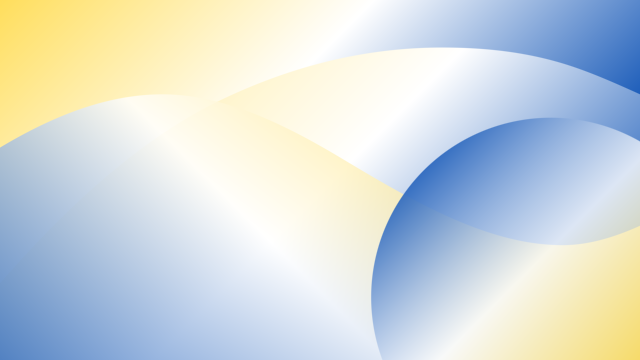
Reproduce this background procedurally as a Shadertoy shader.

```glsl
// Overlapping translucent waves and a large disc over a diagonal gradient.
// Each layer runs from blue or yellow through white to the other colour;
// wave edges are smooth cubic curves and the disc is a distance function.

const vec3 YELLOW = vec3(1.0, 0.87, 0.36);
const vec3 BLUE = vec3(0.12, 0.37, 0.73);

// Three-stop gradient: first colour, white in the middle, last colour
vec3 ramp(float t, float start, float middle, float end, vec3 first, vec3 last) {
    vec3 rising = mix(first, vec3(1.0), clamp((t - start) / (middle - start), 0.0, 1.0));
    return mix(rising, last, clamp((t - middle) / (end - middle), 0.0, 1.0));
}

// Cubic curve between two knots, each holding (x, height, slope)
float curve(float x, vec3 a, vec3 b) {
    float width = b.x - a.x;
    float t = (x - a.x) / width;
    float s = 1.0 - t;
    return s * s * ((1.0 + 2.0 * t) * a.y + t * width * a.z)
         + t * t * ((1.0 + 2.0 * s) * b.y - s * width * b.z);
}

// Height of a wave running through five knots
float wave(float x, vec3 a, vec3 b, vec3 c, vec3 d, vec3 e) {
    if (x < b.x) return curve(x, a, b);
    if (x < c.x) return curve(x, b, c);
    if (x < d.x) return curve(x, c, d);
    return curve(x, d, e);
}

void mainImage(out vec4 fragColor, in vec2 fragCoord) {
    vec2 p = fragCoord / iResolution.y;
    float soft = 0.8 / iResolution.y;
    float falling = p.x + 1.0 - p.y;  // grows towards the lower right
    float climbing = p.x + p.y - 1.0; // grows towards the upper right

    // Backdrop
    vec3 color = ramp(falling, 0.0, 1.04, 2.04, YELLOW, BLUE);

    // Back wave, opaque
    float backEdge = wave(p.x, vec3(0.0, 0.213, 1.15), vec3(0.613, 0.722, 0.48),
        vec3(1.227, 0.868, 0.0), vec3(1.5625, 0.824, -0.3), vec3(1.778, 0.738, -0.45));
    vec3 backColor = ramp(falling, -0.31, 1.424, 2.45, YELLOW, BLUE);
    color = mix(color, backColor, smoothstep(-soft, soft, backEdge - p.y));

    // Front wave, translucent
    float frontEdge = wave(p.x, vec3(0.0, 0.590, 0.6), vec3(0.451, 0.738, 0.0),
        vec3(0.949, 0.560, -0.6), vec3(1.5625, 0.319, 0.0), vec3(1.778, 0.373, 0.45));
    vec3 frontColor = ramp(climbing, -1.04, 0.08, 1.157, BLUE, YELLOW);
    color = mix(color, frontColor, 0.8 * smoothstep(-soft, soft, frontEdge - p.y));

    // Disc, thinning out away from its blue side
    float disc = length(p - vec2(1.530, 0.174)) - 0.499;
    vec3 discColor = ramp(falling, 1.62, 2.22, 2.78, BLUE, YELLOW);
    float opacity = mix(0.93, 0.8, smoothstep(1.6, 2.2, falling));
    color = mix(color, discColor, opacity * smoothstep(soft, -soft, disc));

    fragColor = vec4(color, 1.0);
}
```
